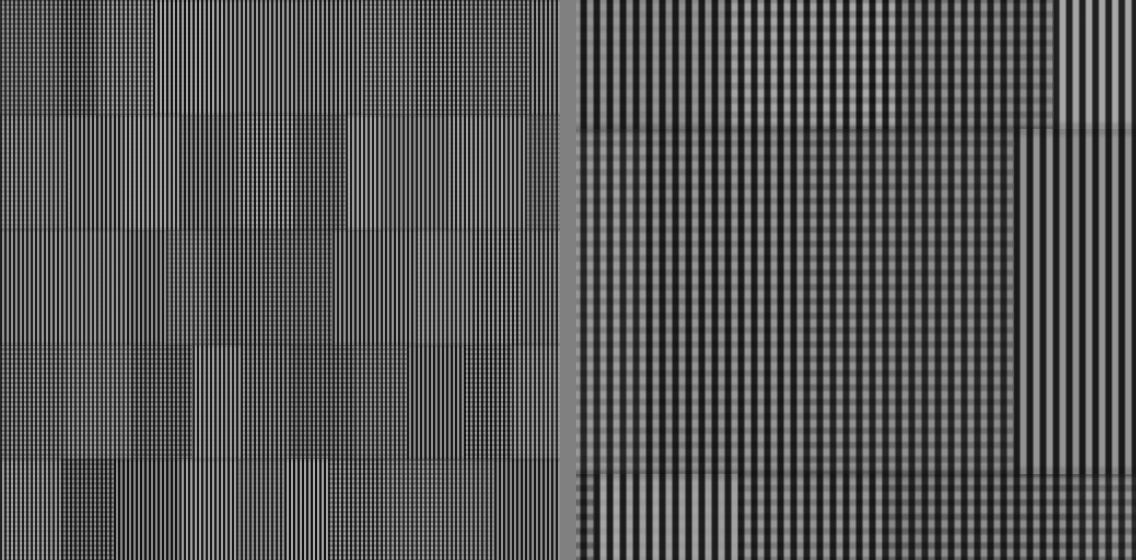
Left, the full canvas; right, a detail of the centre.
Reproduce this pattern procedurally as a three.js fragment shader.

```glsl
varying vec2 vUv;

const float THREADS = 128.0;       // vertical threads across
const float PICKS = 117.0;         // horizontal rows down
const float PICKS_PER_BAND = 24.0;
const float PATCH_THREADS = 13.0;  // mean patch width in threads
const float THREAD_WIDTH = 0.5;    // share of the thread pitch
const float EDGE = 0.12;           // softness in thread pitches
const float GAP_WIDTH = 0.46;      // share of the row pitch
const float GAP_EDGE = 0.14;
const float DASH_DEPTH = 0.17;
const float GROOVE_LIFT = 0.05;
const float SEAM_SHADE = 0.12;
const vec2 THREAD_TONE = vec2(0.54, 0.66);
const vec2 GROOVE_TONE = vec2(0.07, 0.145);

float hash(vec2 p) {
  vec3 q = fract(vec3(p.xyx) * 0.1031);
  q += dot(q, q.yzx + 33.33);
  return fract((q.x + q.y) * q.z);
}

// One-dimensional cellular noise: the cell holding the nearest seed
float patchId(float x, float band) {
  float home = floor(x);
  float nearest = 9.0;
  float id = home;
  for (int i = -1; i <= 1; i++) {
    float cell = home + float(i);
    float gap = abs(cell + hash(vec2(cell + 7.0, band + 3.0)) - x);
    if (gap < nearest) {
      nearest = gap;
      id = cell;
    }
  }
  return id;
}

// Slow drift of tone across each band
float drift(float x, float band) {
  return 0.6 * sin(x * 9.0 + band * 2.3) + 0.4 * sin(x * 23.0 - band * 4.1);
}

void main() {
  float across = vUv.x * THREADS;
  float down = (1.0 - vUv.y) * PICKS;
  float thread = floor(across);
  float band = floor(down / PICKS_PER_BAND);

  // Each patch has its own tones and dash strength
  vec2 patchKey = vec2(patchId((thread + 0.5) / PATCH_THREADS, band) + 11.0, band + 5.0);
  float sway = drift(thread / THREADS, band);
  float threadMix = hash(patchKey) + 0.2 * sway;
  float grooveMix = hash(patchKey + 31.0) - 0.15 * sway;
  float dash = smoothstep(0.15, 0.95, hash(patchKey + 57.0) + 0.12 * sway);

  // Thread on the right half of each pitch, groove on the left
  float fromThread = abs(fract(across) - 0.75);
  fromThread = min(fromThread, 1.0 - fromThread);
  float halfWidth = 0.5 * THREAD_WIDTH;
  float threadMask = 1.0 - smoothstep(halfWidth - EDGE, halfWidth + EDGE, fromThread);

  // Gaps between rows break the threads into dashes
  float fromGap = 0.5 - abs(fract(down) - 0.5);
  float halfGap = 0.5 * GAP_WIDTH;
  float gapMask = 1.0 - smoothstep(halfGap - GAP_EDGE, halfGap + GAP_EDGE, fromGap);

  float light = mix(THREAD_TONE.x, THREAD_TONE.y, clamp(threadMix, 0.0, 1.0));
  light += 0.03 * (hash(vec2(thread, 91.0)) - 0.5) - DASH_DEPTH * dash * gapMask;
  float dark = mix(GROOVE_TONE.x, GROOVE_TONE.y, clamp(grooveMix, 0.0, 1.0));
  dark += GROOVE_LIFT * dash * (1.0 - gapMask);

  // Faint shadow along the seam between bands
  float fromSeam = abs(down - PICKS_PER_BAND * floor(down / PICKS_PER_BAND + 0.5));
  float seam = 1.0 - smoothstep(0.2, 0.7, fromSeam);
  float tone = mix(dark, light, threadMask) * (1.0 - SEAM_SHADE * seam);

  gl_FragColor = vec4(vec3(tone), 1.0);
}
```
